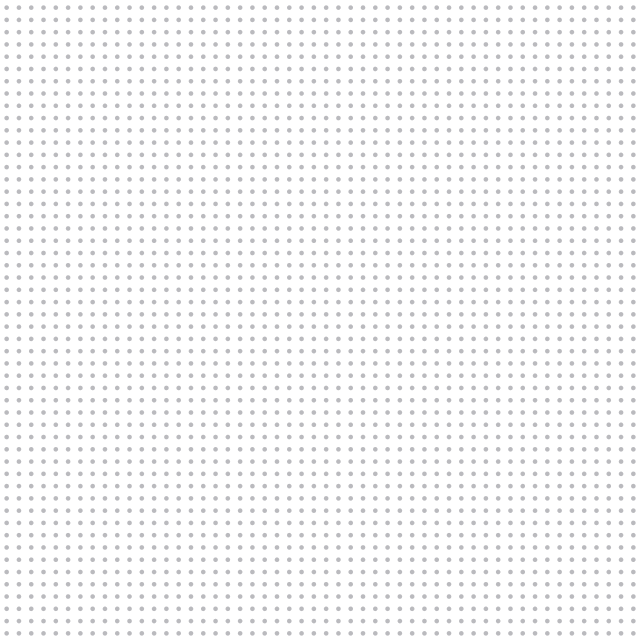
A Shadertoy shader for this pattern:

```glsl
// Draws a regular square grid of small grey dots on white paper.

const vec2 PITCH = vec2(0.0192, 0.01917);       // dot spacing, in canvas heights
const vec2 FIRST_DOT = vec2(0.0104, 0.0104);    // centre of the lower left dot
const float DOT_RADIUS = 0.00355;
const vec3 PAPER = vec3(1.0);
const vec3 DOT_GREY = vec3(0.73, 0.73, 0.745);

// Signed distance to the nearest dot of the grid.
float dotGrid(vec2 p) {
    vec2 cell = (p - FIRST_DOT) / PITCH;
    vec2 offset = (fract(cell + 0.5) - 0.5) * PITCH;
    return length(offset) - DOT_RADIUS;
}

void mainImage(out vec4 fragColor, in vec2 fragCoord) {
    float pixel = 1.0 / iResolution.y;
    vec2 p = fragCoord * pixel;

    // Blend over one pixel for a smooth edge.
    float coverage = clamp(0.5 - dotGrid(p) / pixel, 0.0, 1.0);
    fragColor = vec4(mix(PAPER, DOT_GREY, coverage), 1.0);
}
```
